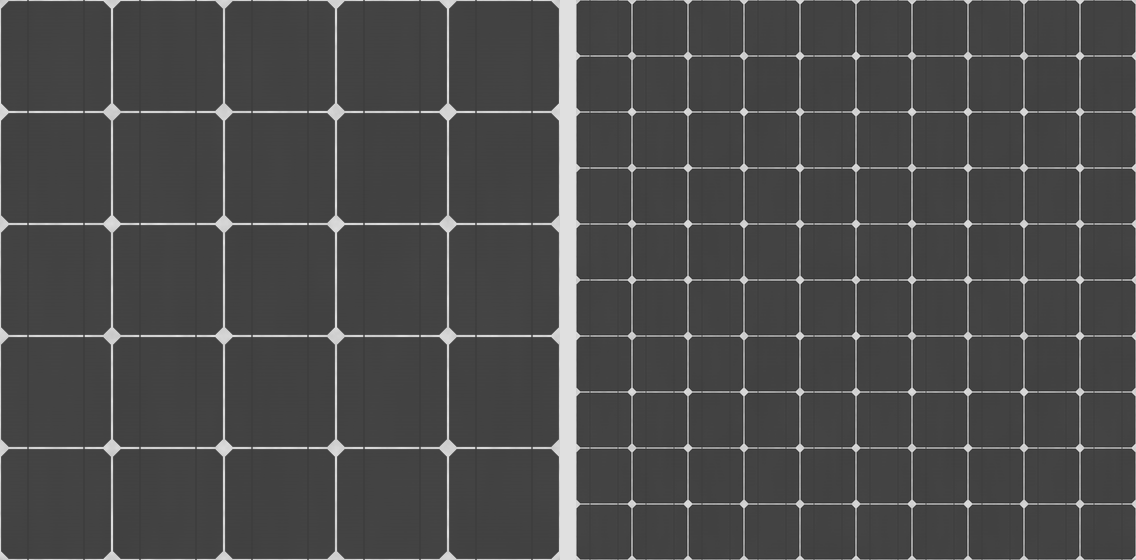
Left, the tile; right, the same tile 2 across and 2 down.
This pattern is drawn by a Shadertoy shader. Its source:

```glsl
// Solar panel: dark chamfered cells on a pale backing, crossed by thin vertical busbars.
#define CELLS 5.0            // repeats across and down
#define GAP_HALF 0.0098      // half the gap between cells, in cell widths
#define CORNER 0.087         // half diagonal of the corner diamonds
#define BUSBAR_X 0.25        // busbar offset from the cell centre
#define BUSBAR_HALF 0.0062   // half the busbar width
#define FINGERS 32.0         // faint horizontal lines per cell
#define CELL_COLOR vec3(0.260)
#define BUSBAR_COLOR vec3(0.236)
#define BACKING_COLOR vec3(0.825)
#define CELL_WEAR 0.014
#define BACKING_WEAR 0.13

float hash(vec2 p) {
    vec3 q = fract(p.xyx * vec3(0.1031, 0.1030, 0.0973));
    q += dot(q, q.yzx + 33.33);
    return fract((q.x + q.y) * q.z);
}

// Value noise that wraps after a whole number of lattice steps
float tileNoise(vec2 uv, vec2 period) {
    vec2 p = uv * period;
    vec2 i = floor(p);
    vec2 f = fract(p);
    f = f * f * (3.0 - 2.0 * f);
    vec2 a = mod(i, period);
    vec2 b = mod(i + 1.0, period);
    return mix(mix(hash(a), hash(vec2(b.x, a.y)), f.x),
               mix(hash(vec2(a.x, b.y)), hash(b), f.x), f.y);
}

// Octaves of wrapping noise, centred on zero
float tileFbm(vec2 uv, vec2 period) {
    float sum = 0.0;
    float weight = 0.5;
    for (int k = 0; k < 4; k++) {
        sum += weight * (tileNoise(uv, period) - 0.5);
        period *= 2.0;
        weight *= 0.5;
    }
    return sum;
}

// Antialiased coverage of the region where the distance is negative
float coverage(float dist, float pixel) {
    return clamp(0.5 - dist / pixel, 0.0, 1.0);
}

void mainImage(out vec4 fragColor, in vec2 fragCoord) {
    vec2 uv = fragCoord / iResolution.xy;
    vec2 grid = uv * CELLS;
    vec2 local = fract(grid) - 0.5;
    float pixel = CELLS / min(iResolution.x, iResolution.y);

    // Silicon: soft stains, vertical streaks, fine fingers and a tone per cell
    float stains = tileFbm(uv, vec2(9.0, 7.0));
    float streaks = tileFbm(uv, vec2(40.0, 8.0));
    float fingers = cos(6.2831853 * FINGERS * grid.y);
    float tone = hash(mod(floor(grid), CELLS) + 17.0) - 0.5;
    vec3 color = CELL_COLOR + CELL_WEAR * (stains + 0.6 * streaks + 0.3 * tone)
               + 0.0015 * fingers;

    // Backing seen through the straight gaps and the corner diamonds
    vec2 edge = 0.5 - abs(local);
    float gap = min(edge.x, edge.y) - GAP_HALF;
    float diamond = (edge.x + edge.y - CORNER) * 0.70711;
    float mottle = tileFbm(uv, vec2(60.0));
    vec3 backing = BACKING_COLOR + BACKING_WEAR * mottle;
    color = mix(color, backing, coverage(min(gap, diamond), pixel));

    // Busbars run over cells and gaps alike
    float busbar = abs(abs(local.x) - BUSBAR_X) - BUSBAR_HALF;
    color = mix(color, BUSBAR_COLOR, coverage(busbar, pixel));

    fragColor = vec4(color, 1.0);
}
```
